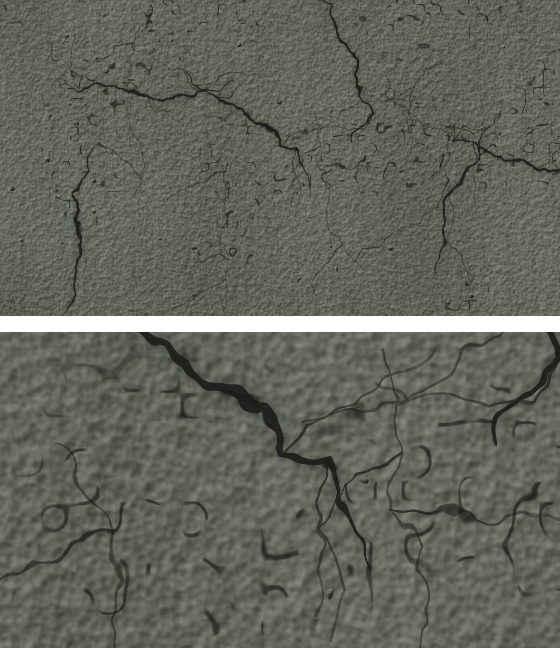
Top: the whole. Bottom: its middle third, enlarged.
Write a WebGL 2 fragment shader that draws this texture.

```glsl
#version 300 es
precision highp float;
// Weathered grey-green plaster with embossed grain, chips and branching jagged cracks.

#define PLASTER vec3(0.386, 0.399, 0.359)
#define CRACK_COLOR vec3(0.095, 0.095, 0.088)
#define CRACKS 11
#define STEPS 10
#define STEP_LENGTH 0.057
#define MAIN_WIDTH 0.0046
#define HAIR_WIDTH 0.0013
#define RELIEF 0.23
#define GRAIN 0.085
#define CHIP_SCALE 11.0
#define LIGHT_DIR vec2(-0.6, 0.8)

uniform vec2 u_resolution;
out vec4 fragColor;

vec2 hash2(vec2 p) {
    vec3 q = fract(p.xyx * vec3(0.1031, 0.1030, 0.0973));
    q += dot(q, q.yzx + 33.33);
    return fract((q.xx + q.yz) * q.zy);
}

float noise(vec2 p) {
    vec2 i = floor(p), f = fract(p);
    f = f * f * (3.0 - 2.0 * f);
    return mix(mix(hash2(i).x, hash2(i + vec2(1, 0)).x, f.x),
               mix(hash2(i + vec2(0, 1)).x, hash2(i + vec2(1, 1)).x, f.x), f.y);
}

// Distance to the nearest scattered cell point
float cellular(vec2 p) {
    vec2 i = floor(p), f = fract(p);
    float nearest = 4.0;
    for (int y = -1; y <= 1; y++)
        for (int x = -1; x <= 1; x++) {
            vec2 cell = vec2(x, y);
            vec2 toPoint = cell + hash2(i + cell) - f;
            nearest = min(nearest, dot(toPoint, toPoint));
        }
    return sqrt(nearest);
}

float surfaceHeight(vec2 p) {
    return 0.45 * smoothstep(0.0, 0.9, cellular(p * 48.0))
         + 0.5 * cellular(p * 98.0 + 17.0)
         + 0.35 * noise(p * 75.0);
}

// Returns distance to a segment and the position along it
vec2 segment(vec2 p, vec2 a, vec2 b) {
    vec2 pa = p - a, ba = b - a;
    float t = clamp(dot(pa, ba) / dot(ba, ba), 0.0, 1.0);
    return vec2(length(pa - ba * t), t);
}

vec2 direction(float angle) { return vec2(cos(angle), sin(angle)); }

float stroke(float d, float halfWidth, float px) {
    return clamp((halfWidth - d) / px + 0.5, 0.0, 1.0);
}

// Wandering cracks with tapered width, soft shadow and hairline twigs
float cracks(vec2 p, float px) {
    vec2 jag = 0.022 * vec2(noise(p * 26.0), noise(p * 26.0 + 41.0))
             + 0.008 * vec2(noise(p * 72.0 + 9.0), noise(p * 72.0 + 63.0));
    p += jag - 0.015;
    float ink = 0.0;
    for (int i = 0; i < CRACKS; i++) {
        float id = float(i);
        vec2 seed = hash2(vec2(id * 7.0 + 3.0, 19.0));
        bool isMain = i % 2 == 0;
        vec2 a = vec2(mix(0.3, 1.6, id / float(CRACKS - 1)) + 0.2 * (seed.y - 0.5),
                      mix(0.5, 1.02, fract(id * 0.618 + 0.3 * seed.x)));
        float heading = -1.57 + 1.7 * (seed.x - 0.5);
        float bend = 0.24 * (seed.y - 0.5);
        for (int k = 0; k < STEPS; k++) {
            vec2 r = hash2(vec2(id * 13.0 + 5.0, float(k) * 3.0 + 2.0));
            heading += bend;
            vec2 b = a + STEP_LENGTH * direction(heading + 1.3 * (r.x - 0.5));
            vec2 s = segment(p, a, b);
            float taper = 0.3 + 0.7 * sin(3.14 * (float(k) + s.y) / float(STEPS));
            float width = isMain ? MAIN_WIDTH * taper : HAIR_WIDTH;
            float shade = isMain ? 0.88 : 0.5;
            ink = max(ink, shade * stroke(s.x, width, px));
            if (isMain) ink = max(ink, 0.45 * taper * exp(-s.x / 0.006));
            // Twig leaving the crack sideways
            if (r.y > 0.74) {
                float side = r.x > 0.5 ? 1.0 : -1.0;
                vec2 c = a;
                for (int j = 0; j < 4; j++) {
                    float turn = hash2(vec2(id + 31.0, float(k * 4 + j))).x - 0.5;
                    vec2 e = c + 0.05 * direction(heading + side * 1.1 + 1.4 * turn);
                    float d = segment(p, c, e).x;
                    float fade = 0.7 - 0.1 * float(j);
                    ink = max(ink, fade * stroke(d, HAIR_WIDTH * 1.25, px));
                    c = e;
                }
            }
            a = b;
        }
    }
    return ink;
}

// Sparse chips: a dark hollow with a lit lip; x is shade, y is light
vec2 chips(vec2 p) {
    vec2 cell = floor(p * CHIP_SCALE);
    vec2 r = hash2(cell + 71.0);
    vec2 q = p - (cell + 0.25 + 0.5 * hash2(cell + 5.0)) / CHIP_SCALE;
    q += 0.008 * (vec2(noise(p * 90.0), noise(p * 90.0 + 30.0)) - 0.5);
    float radius = mix(0.004, 0.010, r.y);
    float body = 1.0 - smoothstep(radius * 0.7, radius, length(q));
    float lean = dot(q, LIGHT_DIR) / radius;
    return step(0.8, r.x) * body * vec2(smoothstep(0.3, -0.5, lean), smoothstep(0.0, 0.7, lean));
}

void main() {
    vec2 p = gl_FragCoord.xy / u_resolution.y;
    float px = 1.0 / u_resolution.y;

    // Broad stains and faint vertical streaks
    float stain = 0.05 * (noise(p * 3.0) - 0.5) + 0.03 * (noise(p * vec2(55.0, 5.0)) - 0.5);
    vec3 color = PLASTER + stain;
    color += vec3(0.010, 0.004, 0.002) * (p.x - 0.9);

    // Embossed grain lit from the upper left
    vec2 offset = 0.0022 * LIGHT_DIR;
    float slope = surfaceHeight(p - offset) - surfaceHeight(p + offset);
    color += RELIEF * slope + GRAIN * (noise(p * 190.0) - 0.5);

    // Short curled flakes gathered in patches
    float flake = 1.0 - smoothstep(0.02, 0.08, abs(noise(p * 34.0 + 50.0) - 0.5));
    flake *= smoothstep(0.55, 0.72, noise(p * 48.0 + 11.0)) * smoothstep(0.3, 0.75, noise(p * 4.0 + 8.0));
    color *= 1.0 - 0.5 * flake;

    vec2 chip = chips(p);
    color = color * (1.0 - 0.6 * chip.x) + 0.08 * chip.y;
    color = mix(color, CRACK_COLOR, cracks(p, px));
    fragColor = vec4(clamp(color, 0.0, 1.0), 1.0);
}
```
